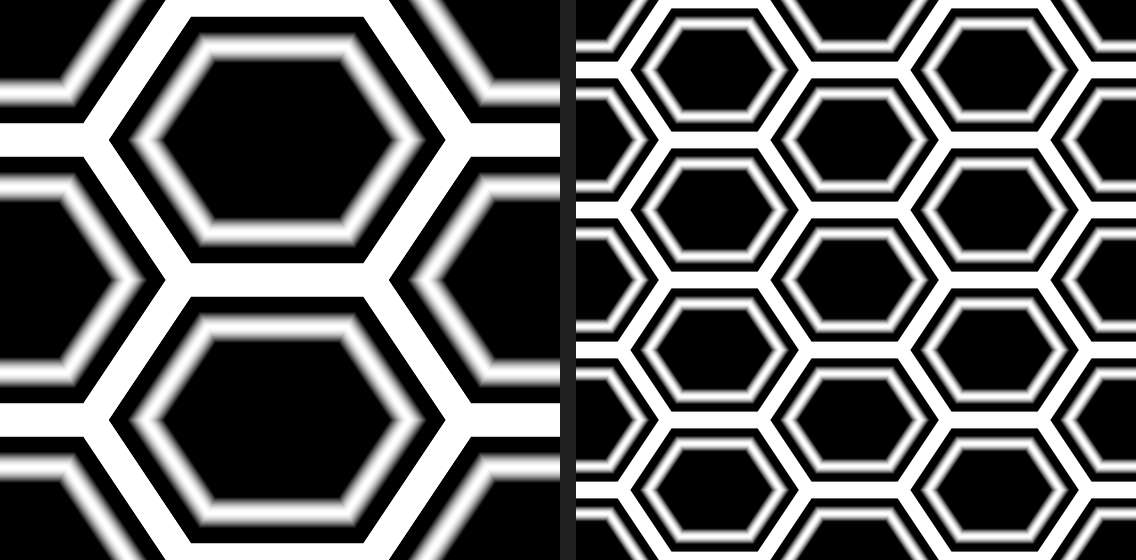
Left, the tile; right, the same tile 2 across and 2 down.
Give the GLSL for this pattern, as a WebGL 1 fragment shader.

```glsl
precision highp float;

uniform vec2 u_resolution;

const float HALF_PI = 1.5707963;

// Folds space around the nearest centre of a repeating grid
vec2 foldRepeat(vec2 p, vec2 period) {
  return abs(mod(p + 0.5 * period, period) - 0.5 * period);
}

// Mitred distance to a flat-topped hexagon, negative inside
float hexDistance(vec2 q, float tip, float flatHalf, float halfHeight) {
  vec2 slantNormal = normalize(vec2(halfHeight, tip - flatHalf));
  float slant = dot(q - vec2(tip, 0.0), slantNormal);
  return max(q.y - halfHeight, slant);
}

// Staggered lattice: two interleaved grids of the same hexagon
float honeycomb(vec2 p, vec2 period, float tip, float flatHalf, float halfHeight) {
  vec2 a = foldRepeat(p, period);
  vec2 b = foldRepeat(p + 0.5 * period, period);
  return min(hexDistance(a, tip, flatHalf, halfHeight),
             hexDistance(b, tip, flatHalf, halfHeight));
}

// Soft rounded ridge centred on zero
float softRidge(float d, float halfWidth) {
  return cos(HALF_PI * min(abs(d) / halfWidth, 1.0));
}

void main() {
  vec2 uv = gl_FragCoord.xy / u_resolution;
  float pixel = 1.0 / min(u_resolution.x, u_resolution.y);

  // One column and two rows, with a staggered copy between them
  vec2 period = vec2(1.0, 0.5);
  vec2 centre = vec2(0.495, 0.25);
  float d = honeycomb(uv - centre, period, 0.3008, 0.1537, 0.2202);

  // Solid walls and a glowing inner ring
  float wall = smoothstep(-0.5 * pixel, 0.5 * pixel, d);
  float ring = softRidge(d + 0.0547, 0.028);

  gl_FragColor = vec4(vec3(max(wall, ring)), 1.0);
}
```
